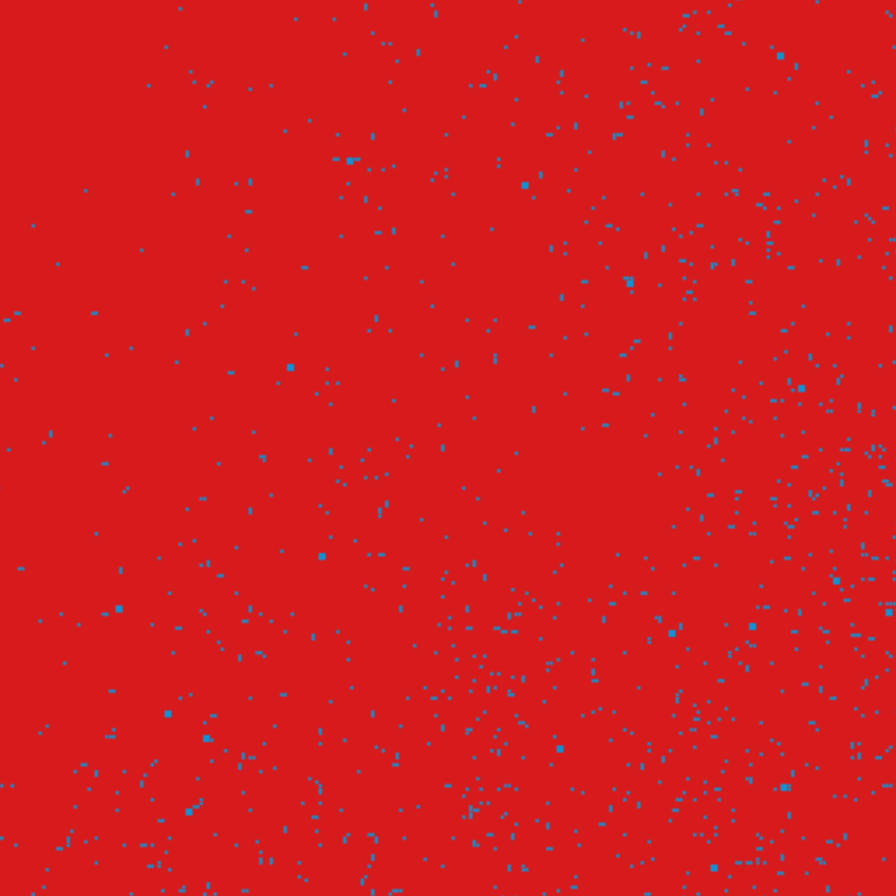
Write a WebGL 1 fragment shader that draws this texture.

```glsl
precision highp float;
uniform vec2 u_resolution;

float hash(vec2 p) {
  vec3 q = fract(vec3(p.xyx) * vec3(0.1031, 0.1030, 0.0973));
  q += dot(q, q.yzx + 33.33);
  return fract((q.x + q.y) * q.z);
}

float noise(vec2 p) {
  vec2 i = floor(p);
  vec2 f = fract(p);
  f = f * f * (3.0 - 2.0 * f);
  float low = mix(hash(i), hash(i + vec2(1.0, 0.0)), f.x);
  float high = mix(hash(i + vec2(0.0, 1.0)), hash(i + 1.0), f.x);
  return mix(low, high, f.y);
}

// Chance of a speck: sparse at the upper left, dense at the lower right
float speckChance(vec2 uv) {
  float slope = 0.020 * uv.x + 0.012 * (1.0 - uv.y) - 0.002;
  return max(slope, 0.0) * mix(0.5, 1.5, noise(uv * 9.0 + 41.0));
}

// Mostly single cells, some pairs, a few two-by-two blocks
vec2 speckSize(vec2 cell) {
  float kind = hash(cell + 517.3);
  if (kind < 0.72) return vec2(1.0);
  if (kind < 0.85) return vec2(2.0, 1.0);
  if (kind < 0.98) return vec2(1.0, 2.0);
  return vec2(2.0);
}

// Soft-edged rectangle, measured in cells
float speck(vec2 p, vec2 size) {
  vec2 edge = abs(p - 0.5 * size) - 0.5 * size;
  vec2 cover = 1.0 - smoothstep(-0.45, 0.45, edge);
  return cover.x * cover.y;
}

void main() {
  const float CELLS = 256.0;
  vec3 red = vec3(0.845, 0.100, 0.110);
  vec3 blue = vec3(0.17, 0.51, 0.73);

  vec2 p = gl_FragCoord.xy / u_resolution * CELLS;
  vec2 cell = floor(p);

  // Gather every speck that can reach this cell
  float ink = 0.0;
  for (int y = -2; y <= 1; y++) {
    for (int x = -2; x <= 1; x++) {
      vec2 seed = cell + vec2(float(x), float(y));
      if (hash(seed + 71.7) < speckChance(seed / CELLS)) {
        vec2 size = speckSize(seed);
        float strength = size.x * size.y > 3.0 ? 1.15 : 1.0;
        ink = max(ink, strength * speck(p - seed, size));
      }
    }
  }

  gl_FragColor = vec4(mix(red, blue, ink), 1.0);
}
```
